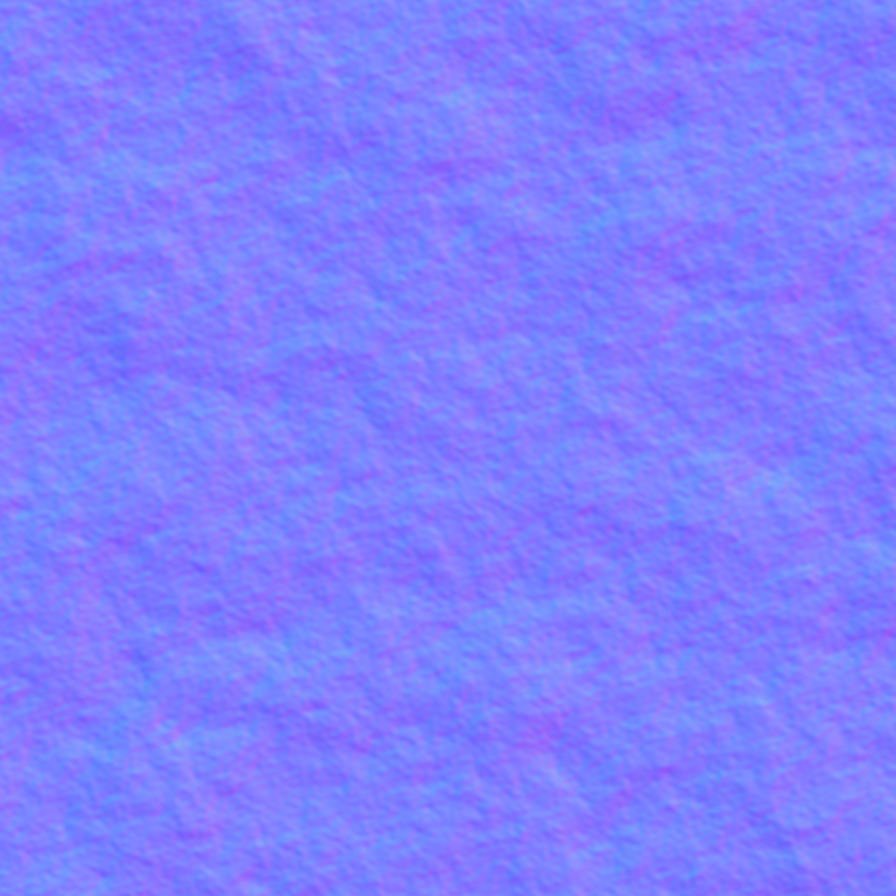
This texture map is drawn by a WebGL 2 fragment shader. Its source:

```glsl
#version 300 es
precision highp float;

// Tangent-space normal map of a finely crumpled, rough surface.
// The height is a sum of many sine waves with varied headings and phases, whose
// slopes are added up analytically and encoded as colour (green points up).

uniform vec2 u_resolution;
out vec4 fragColor;

const float PI = 3.1415927;
const float GOLDEN_RATIO = 0.618034;
const int WAVE_COUNT = 280;
const float LOWEST_FREQUENCY = 3.0;   // cycles per canvas
const float HIGHEST_FREQUENCY = 120.0;
const float MIDDLE_FREQUENCY = 30.0;
const float GRAIN_GAIN = 0.26;        // how much finer waves are favoured
const float GRAIN_ROLLOFF = 102.0;    // frequency where fine grain fades
const float SLOPE_STRENGTH = 0.137;
const float MAIN_HEADING = 1.8;       // slightly favoured heading, in radians
const float HEADING_BIAS = 0.12;

// Integer hash giving a value from 0 to 1.
float hash(uint n) {
    n = n * 747796405u + 2891336453u;
    n = ((n >> ((n >> 28u) + 4u)) ^ n) * 277803737u;
    n = (n >> 22u) ^ n;
    return float(n >> 8u) / 16777216.0;
}

// Bends the plane gently so that no wave front stays straight.
vec2 warp(vec2 p, float amount) {
    vec2 bend = sin(p.yx * vec2(11.0, 8.0) + vec2(0.7, 2.1));
    bend += 0.5 * sin(p.yx * vec2(23.0, 27.0) + p * 9.0 + vec2(4.0, 1.3));
    return p + amount * bend;
}

// Slope contributed by one wave of the given frequency, heading and phase.
vec2 waveSlope(vec2 p, float frequency, float heading, float phase) {
    vec2 direction = vec2(cos(heading), sin(heading));
    return direction * cos(2.0 * PI * (frequency * dot(direction, p) + phase));
}

// Share of a wave in the slope: rises with frequency, then fades out.
float waveWeight(float frequency) {
    float ratio = frequency / GRAIN_ROLLOFF;
    return pow(frequency / MIDDLE_FREQUENCY, GRAIN_GAIN) / (1.0 + ratio * ratio);
}

// Headings cover the half turn evenly, drawn a little to the main one.
float waveHeading(float index, float jitter) {
    float heading = PI * fract(index * GOLDEN_RATIO + 0.1 * jitter);
    return heading - HEADING_BIAS * sin(2.0 * (heading - MAIN_HEADING));
}

// Sum of waves spaced evenly by octave, from broad folds to fine grain.
vec2 surfaceSlope(vec2 p) {
    vec2 slope = vec2(0.0);
    for (int i = 0; i < WAVE_COUNT; i++) {
        uint seed = uint(i) * 3u + 917u;
        float octave = (float(i) + hash(seed)) / float(WAVE_COUNT);
        float frequency = LOWEST_FREQUENCY
            * pow(HIGHEST_FREQUENCY / LOWEST_FREQUENCY, octave);
        float heading = waveHeading(float(i), hash(seed + 1u));
        slope += waveWeight(frequency)
            * waveSlope(p, frequency, heading, hash(seed + 2u));
    }
    return slope * SLOPE_STRENGTH * sqrt(2.0 / float(WAVE_COUNT));
}

// Maps a unit normal from the range -1..1 to colour.
vec3 encodeNormal(vec3 normal) {
    return 0.5 + 0.5 * normal;
}

void main() {
    vec2 p = gl_FragCoord.xy / u_resolution;
    vec2 slope = surfaceSlope(warp(p, 0.004));
    vec3 normal = normalize(vec3(-slope, 1.0));
    fragColor = vec4(encodeNormal(normal), 1.0);
}
```
